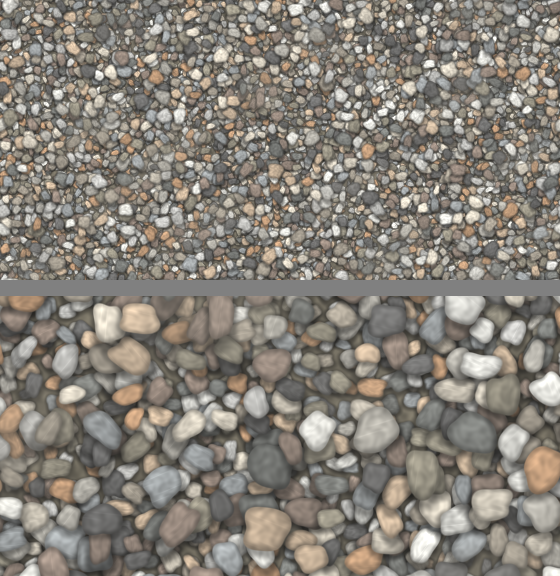
Top, the full canvas; bottom, a detail of the centre.
This texture is drawn by a Shadertoy shader. Its source:

```glsl
// Draws a seamless bed of small mixed river pebbles in soft daylight.

const float TAU = 6.2831853;

// Three random values per cell and seed.
vec3 hash3(vec2 id, float seed) {
    vec3 p = fract(vec3(id, seed) * vec3(0.1031, 0.1030, 0.0973));
    p += dot(p, p.yxz + 33.33);
    return fract((p.xxy + p.yxx) * p.zyx);
}

// Value noise that wraps over a 2 x 1 canvas, n cells high.
float grit(vec2 uv, float n) {
    vec2 p = uv * n, cell = floor(p), f = p - cell;
    vec2 size = vec2(2.0 * n, n);
    f = f * f * (3.0 - 2.0 * f);
    float a = hash3(mod(cell, size), 91.0).x;
    float b = hash3(mod(cell + vec2(1, 0), size), 91.0).x;
    float c = hash3(mod(cell + vec2(0, 1), size), 91.0).x;
    float d = hash3(mod(cell + 1.0, size), 91.0).x;
    return mix(mix(a, b, f.x), mix(c, d, f.x), f.y);
}

vec3 stoneColor(float pick, float tone) {
    vec3 minerals[12] = vec3[12](
        vec3(0.57, 0.54, 0.49), vec3(0.69, 0.69, 0.68), vec3(0.81, 0.81, 0.79),
        vec3(0.73, 0.64, 0.54), vec3(0.41, 0.42, 0.41), vec3(0.54, 0.56, 0.57),
        vec3(0.68, 0.53, 0.40), vec3(0.53, 0.51, 0.45), vec3(0.34, 0.34, 0.34),
        vec3(0.78, 0.75, 0.69), vec3(0.63, 0.62, 0.59), vec3(0.51, 0.45, 0.41));
    return minerals[int(min(pick * 12.0, 11.0))] * (0.88 + 0.24 * tone);
}

// Lays one sheet of pebbles, n cells high, over the colour below.
vec3 pebbles(vec3 col, vec2 uv, float n, float cover, float seed, float grain) {
    vec2 p = uv * n, home = floor(p);
    float soft = 0.9 * n / iResolution.y;
    for (int j = -1; j <= 1; j++)
    for (int i = -1; i <= 1; i++) {
        vec2 cell = home + vec2(i, j);
        vec2 id = mod(cell, vec2(2.0 * n, n));
        vec3 place = hash3(id, seed);
        vec3 form = hash3(id, seed + 17.0);
        vec3 tint = hash3(id, seed + 41.0);
        if (place.z > cover) continue;

        // Rotated, lumpy superellipse
        vec2 offset = p - cell - 0.15 - 0.7 * place.xy;
        float turn = form.x * TAU;
        float flatness = mix(0.58, 0.95, form.y);
        vec2 q = mat2(cos(turn), sin(turn), -sin(turn), cos(turn)) * offset;
        q.y /= flatness;
        float angle = atan(q.y, q.x + 1e-5);
        float radius = mix(0.36, 0.60, form.z);
        radius *= 1.0 + 0.07 * sin(2.0 * angle + tint.z * TAU)
                      + 0.07 * sin(3.0 * angle + tint.y * 40.0)
                      + 0.03 * sin(5.0 * angle + tint.x * 60.0);
        float power = mix(2.0, 3.8, tint.z);
        vec2 a = pow(abs(q) + 1e-4, vec2(power));
        float d = (pow(a.x + a.y, 1.0 / power) - radius) * flatness;

        // Contact shadow, falling slightly downwards
        float shadow = 1.0 - smoothstep(-0.02, 0.18, d + 0.12 * offset.y);
        col *= 1.0 - 0.42 * shadow;

        // Rounded body with mottles, veins and grain
        float depth = clamp(-d / (radius * flatness), 0.0, 1.0);
        float light = 0.70 + 0.31 * smoothstep(0.0, 0.36, depth);
        light += 0.12 * dot(offset, vec2(-0.35, 0.94)) / radius;
        vec2 warp = q * 7.0 + 2.0 * sin(q.yx * 9.0 + tint.xy * TAU);
        float mottle = sin(warp.x + form.y * 30.0) * sin(warp.y + form.z * 30.0);
        float vein = pow(abs(sin(warp.x * 0.6 + q.y * 6.0 + turn)), 12.0);
        vec3 body = stoneColor(tint.x, tint.y);
        body *= 1.0 + 0.08 * mottle + 0.07 * vein * form.x + 0.30 * (grain - 0.5);
        col = mix(col, body * light, 1.0 - smoothstep(-soft, soft, d));
    }
    return col;
}

void mainImage(out vec4 fragColor, in vec2 fragCoord) {
    vec2 uv = fragCoord / iResolution.xy * vec2(2.0, 1.0);
    float grain = 0.6 * grit(uv, 128.0) + 0.4 * grit(uv, 70.0);

    // Dark soil, then sheets from fine gravel to large pebbles
    vec3 col = vec3(0.36, 0.34, 0.29) * (0.7 + 0.6 * grain);
    col = pebbles(col, uv, 42.0, 1.00, 3.0, grain);
    col = pebbles(col, uv, 33.0, 0.85, 7.0, grain);
    col = pebbles(col, uv, 26.0, 0.70, 11.0, grain);
    col = pebbles(col, uv, 21.0, 0.40, 23.0, grain);

    // Faint dusty patches
    vec2 t = uv * vec2(0.5, 1.0) * TAU;
    float dust = sin(3.0 * t.x + 1.3 * sin(t.y + 1.0)) * sin(2.0 * t.y + sin(2.0 * t.x))
               + 0.5 * sin(5.0 * t.x - 3.0 * t.y);
    col = mix(col, vec3(0.50, 0.48, 0.44), 0.22 * smoothstep(0.0, 1.2, dust));

    // Lift of the open sky light
    col = 0.93 * col + vec3(0.115, 0.113, 0.108);
    fragColor = vec4(clamp(col, 0.0, 1.0), 1.0);
}
```
